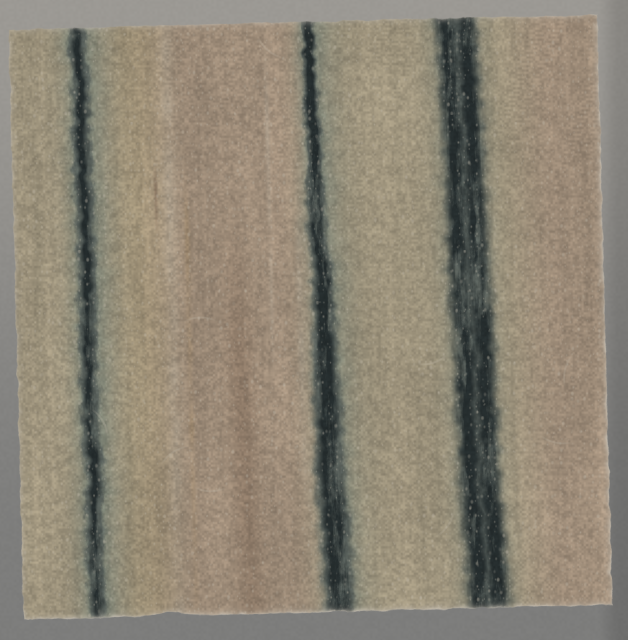
This texture is drawn by a Shadertoy shader. Its source:

```glsl
// Slab placement, in units of canvas height
const vec2 SLAB_CORNER = vec2(0.0130, 0.9544);
const vec2 AXIS_ACROSS = vec2(0.9206, 0.0234);
const vec2 AXIS_DOWN = vec2(0.0234, -0.9232);

// Stone palette
const vec3 BEIGE = vec3(0.615, 0.575, 0.485);
const vec3 ROSY = vec3(0.615, 0.545, 0.470);
const vec3 OCHRE = vec3(0.60, 0.50, 0.36);
const vec3 BROWN = vec3(0.49, 0.40, 0.33);
const vec3 PALE = vec3(0.74, 0.71, 0.65);
const vec3 SAGE = vec3(0.475, 0.505, 0.455);
const vec3 SLATE = vec3(0.335, 0.365, 0.350);
const vec3 INK = vec3(0.135, 0.165, 0.170);

// Surface tuning
const float GRAIN = 0.13;
const float FLECK_STRENGTH = 0.30;
const float CHIP_DEPTH = 0.005;
const int FLECK_LAYERS = 3;
const int SCRATCHES = 9;

float hash(vec2 p) {
    return fract(sin(dot(p, vec2(127.1, 311.7))) * 43758.5);
}

float noise(vec2 p) {
    vec2 i = floor(p), f = fract(p);
    f = f * f * (3.0 - 2.0 * f);
    return mix(mix(hash(i), hash(i + vec2(1, 0)), f.x),
               mix(hash(i + vec2(0, 1)), hash(i + vec2(1, 1)), f.x), f.y);
}

float fbm(vec2 p) {
    float sum = 0.0, amp = 0.5;
    for (int i = 0; i < 4; i++) {
        sum += amp * noise(p);
        p = p * 2.03 + 17.3;
        amp *= 0.5;
    }
    return sum / 0.9375;
}

float band(float x, float a, float b, float soft) {
    return smoothstep(a - soft, a + soft, x) * (1.0 - smoothstep(b - soft, b + soft, x));
}

float ridge(float x, float center, float width) {
    float d = (x - center) / width;
    return exp(-d * d);
}

// Halo, slate body and dark strands of one vein; split moves strands to its sides
vec3 addVein(vec3 col, vec2 q, float center, float halfWidth, vec2 haloWidth, float split, float seed) {
    float wander = (fbm(vec2(seed, q.y * 9.0)) - 0.5) * 0.012
                 + (noise(q * vec2(60.0, 75.0) + seed) - 0.5) * 0.008;
    float x = q.x - center + wander;
    float d = abs(x);
    float reach = x < 0.0 ? haloWidth.x : haloWidth.y;
    float mottled = fbm(q * vec2(150.0, 70.0) + seed);
    float halo = exp(-pow(max(d - halfWidth * 0.6, 0.0) / reach, 1.5));
    col = mix(col, SAGE, halo * (0.75 + 0.3 * mottled));
    float body = 1.0 - smoothstep(halfWidth * 0.65, halfWidth * 1.5, d + (mottled - 0.5) * 0.014);
    col = mix(col, SLATE, body * 0.88);
    float strand = ridge(d, split * halfWidth, halfWidth * 0.55);
    float streak = fbm(q * vec2(105.0, 16.0) + seed * 3.1);
    float patches = fbm(vec2(q.x * 22.0, q.y * 9.0) + seed * 5.7);
    float dark = strand * smoothstep(0.26, 0.62, streak * 0.55 + patches * 0.3 + mottled * 0.25);
    return mix(col, INK, min(dark * 1.1, 0.95));
}

vec3 stone(vec2 q, vec2 p) {
    float s = q.x, t = q.y;
    float cloud = fbm(q * vec2(9.0, 6.0));

    // Broad sediment bands
    float rosy = band(s, 0.25, 0.50, 0.055) + band(s, 0.87, 1.2, 0.055);
    vec3 col = mix(BEIGE, ROSY, rosy);
    col = mix(col, OCHRE, 0.22 * band(s, 0.17, 0.25, 0.03));
    col *= 0.93 + 0.14 * cloud;
    col += (fbm(q * vec2(75.0, 2.5)) - 0.5) * vec3(0.08, 0.07, 0.06);

    // Narrow seams
    float broken = noise(q * vec2(40.0, 22.0));
    col = mix(col, BROWN, 0.42 * ridge(s, 0.362 + 0.028 * t, 0.024) * band(t, 0.42, 1.1, 0.16) * (0.5 + cloud));
    col = mix(col, OCHRE, 0.45 * ridge(s, 0.294, 0.005) * band(t, 0.3, 0.95, 0.12) * broken);
    col = mix(col, PALE, 0.35 * ridge(s, 0.266, 0.010) * broken);
    col = mix(col, PALE, 0.35 * ridge(s, 0.435, 0.004) * band(t, 0.1, 0.55, 0.1) * broken);
    col = mix(col, PALE, 0.30 * ridge(s, 0.483, 0.006) * band(t, 0.35, 0.75, 0.1) * broken);
    col = mix(col, BROWN, 0.55 * ridge(s, 0.243, 0.003) * band(t, 0.25, 0.34, 0.03) * broken);

    // Green veins, left to right
    col = addVein(col, q, 0.113 + 0.013 * sqrt(t), 0.014, vec2(0.021, 0.034), 0.0, 3.0);
    col = addVein(col, q, 0.507 + 0.031 * t, mix(0.010, 0.023, smoothstep(0.0, 0.9, t)), vec2(0.015, 0.030), 0.25, 11.0);
    col = addVein(col, q, 0.759 + 0.030 * t, 0.029, vec2(0.026, 0.022), 0.55, 23.0);

    // Crystal grain
    float grain = 0.6 * noise(p * 290.0) + 0.4 * noise(p * 130.0 + 9.0);
    col *= 1.0 + GRAIN * (grain - 0.5) * 2.0;

    // Pale flecks, one per chosen cell
    float aa = 1.0 / iResolution.y;
    for (int i = 0; i < FLECK_LAYERS; i++) {
        float cells = 38.0 + 31.0 * float(i);
        vec2 id = floor(p * cells) + 50.0 * float(i);
        vec2 spot = 0.25 + 0.5 * vec2(hash(id + 1.7), hash(id + 5.3));
        vec2 d = (fract(p * cells) - spot) / cells;
        float radius = 0.0006 + 0.0016 * pow(hash(id + 8.1), 3.0);
        float fleck = 1.0 - smoothstep(radius - aa, radius + aa, length(d * vec2(1.0, 0.75)));
        col = mix(col, PALE, fleck * FLECK_STRENGTH * step(0.55, hash(id)) * (0.5 + hash(id + 2.9)));
    }

    // Faint curved scratches
    for (int i = 0; i < SCRATCHES; i++) {
        vec2 k = vec2(float(i), 4.7);
        vec2 d = p - vec2(hash(k), hash(k + 3.0));
        float angle = 6.2832 * hash(k + 6.0);
        d = mat2(cos(angle), sin(angle), -sin(angle), cos(angle)) * d;
        float mark = 1.0 - smoothstep(0.0003, 0.0003 + 1.5 * aa, abs(d.y - 9.0 * d.x * d.x));
        col = mix(col, PALE, 0.25 * mark * band(d.x, -0.02, 0.02, 0.008));
    }
    return col;
}

void mainImage(out vec4 fragColor, in vec2 fragCoord) {
    vec2 p = fragCoord / iResolution.y;
    vec2 d = p - SLAB_CORNER;
    vec2 q = vec2(dot(d, AXIS_ACROSS) / dot(AXIS_ACROSS, AXIS_ACROSS),
                  dot(d, AXIS_DOWN) / dot(AXIS_DOWN, AXIS_DOWN));

    // Grey bed behind the slab
    vec3 bed = mix(vec3(0.49, 0.49, 0.485), vec3(0.61, 0.60, 0.58), smoothstep(0.1, 1.0, p.y));
    bed *= 1.0 - 0.12 * smoothstep(0.93, 0.97, p.x);
    bed += (noise(p * 250.0) - 0.5) * 0.015;

    // Chipped outline and bright worn rim
    vec2 edge = min(q, 1.0 - q);
    float inset = min(edge.x, edge.y) * length(AXIS_ACROSS);
    inset -= CHIP_DEPTH * (fbm(p * 65.0) - 0.4);
    inset -= 0.006 * ridge(q.x, 0.25, 0.03) * smoothstep(0.97, 1.0, q.y);
    float aa = 1.0 / iResolution.y;
    vec3 slab = stone(clamp(q, 0.0, 1.0), p);
    float worn = 0.45 + 0.35 * smoothstep(0.97, 1.0, max(q.x, q.y));
    float rim = exp(-max(inset, 0.0) / 0.004) * worn * (0.45 + 0.9 * noise(p * 95.0));
    slab = mix(slab, vec3(0.78, 0.75, 0.70), clamp(rim, 0.0, 1.0));

    fragColor = vec4(mix(bed, slab, smoothstep(-aa, aa, inset)), 1.0);
}
```
